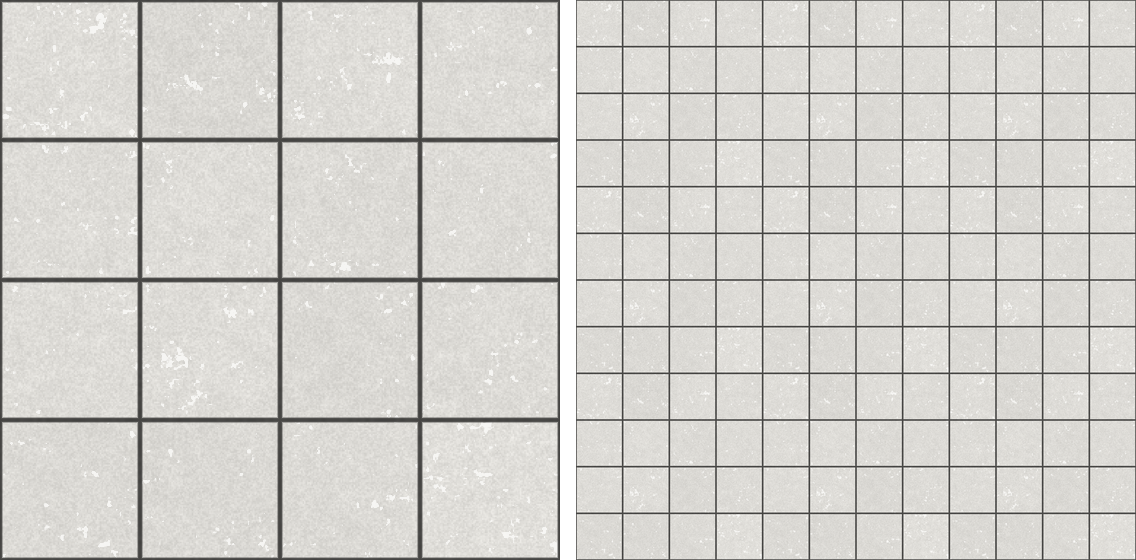
Left: one tile. Right: repeated 3 by 3.
Reproduce this texture procedurally as a three.js fragment shader.

```glsl
// Pale stone floor tiles, four by four, with soft dark grout, fine grain and white chips.
#define TILES 4.0
#define GROUT_CORE 0.008
#define GROUT_EDGE 0.025
#define GRAIN 0.11
#define MOTTLE 0.035
#define TONE_SPREAD 0.018
#define CHIP_RARE 0.765
#define CHIP_DENSE 0.69
#define STONE vec3(0.862, 0.855, 0.837)
#define CHIP vec3(0.975, 0.973, 0.965)
#define GROUT vec3(0.275, 0.272, 0.265)

varying vec2 vUv;

float hash(vec2 p) {
  vec3 q = fract(p.xyx * 0.1031);
  q += dot(q, q.yzx + 33.33);
  return fract((q.x + q.y) * q.z);
}

// Value noise that wraps after a whole number of cells
float noise(vec2 uv, float cells, float seed) {
  vec2 p = uv * cells;
  vec2 i = floor(p);
  vec2 f = fract(p);
  f = f * f * (3.0 - 2.0 * f);
  vec2 a = mod(i, cells) + seed;
  vec2 b = mod(i + 1.0, cells) + seed;
  return mix(mix(hash(a), hash(vec2(b.x, a.y)), f.x),
             mix(hash(vec2(a.x, b.y)), hash(b), f.x), f.y);
}

// Each tile gets its own rank; only the highest ranks are heavily chipped
float tileWear(vec2 id) {
  float rank = mod(7.0 * (id.x + TILES * id.y) + 10.0, TILES * TILES);
  return pow(rank / (TILES * TILES - 1.0), 6.0);
}

void main() {
  vec2 cell = vUv * TILES;
  vec2 id = mod(floor(cell), TILES);
  vec2 local = fract(cell);
  float wear = tileWear(id);

  // Stone tone per tile, cloudy mottling and fine grain
  float tone = TONE_SPREAD * (hash(id + 17.0) - 0.5) + 0.015 * wear;
  float mottle = 0.6 * noise(vUv, 36.0, 3.0) + 0.4 * noise(vUv, 96.0, 41.0) - 0.5;
  float grain = 0.6 * noise(vUv, 384.0, 7.0) + 0.4 * noise(vUv, 256.0, 59.0) - 0.5;
  vec3 color = STONE + tone + MOTTLE * mottle + GRAIN * grain;

  // Ragged white chips gathered in loose clusters
  float chipField = 0.5 * noise(vUv, 72.0, 11.0)
                  + 0.3 * noise(vUv, 144.0, 23.0)
                  + 0.2 * noise(vUv, 288.0, 31.0)
                  + 0.25 * (noise(vUv, 20.0, 5.0) - 0.5);
  float limit = mix(CHIP_RARE, CHIP_DENSE, wear);
  color = mix(color, CHIP, 0.9 * smoothstep(limit, limit + 0.06, chipField));

  // Grout fades softly into the tile rim
  vec2 border = min(local, 1.0 - local);
  float tileMask = smoothstep(GROUT_CORE, GROUT_EDGE, min(border.x, border.y));
  vec3 grout = GROUT + 0.03 * (noise(vUv, 128.0, 71.0) - 0.5);
  gl_FragColor = vec4(mix(grout, color, tileMask), 1.0);
}
```
